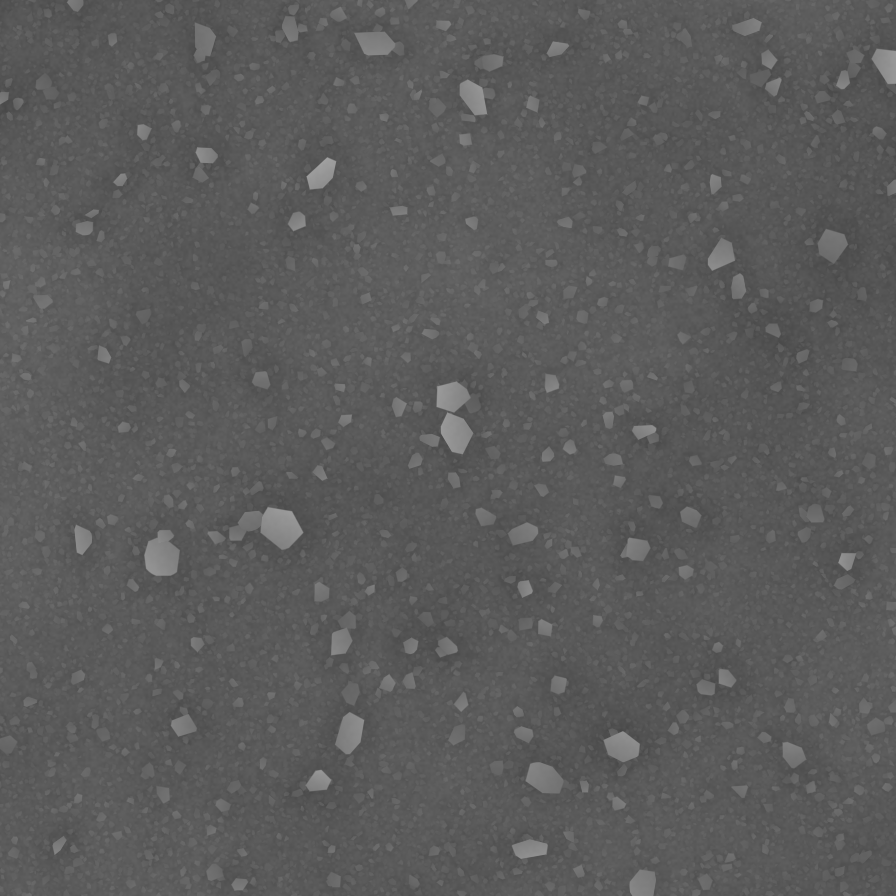
A three.js fragment shader for this texture:

```glsl
// Grey gravelly ground: fine grit scattered with pale, angular stones.
varying vec2 vUv;

float hash(vec2 p) {
  vec3 q = fract(p.xyx * vec3(0.1031, 0.1030, 0.0973));
  q += dot(q, q.yzx + 33.33);
  return fract((q.x + q.y) * q.z);
}

float noise(vec2 p) {
  vec2 i = floor(p), f = fract(p);
  f = f * f * (3.0 - 2.0 * f);
  return mix(mix(hash(i), hash(i + vec2(1.0, 0.0)), f.x),
             mix(hash(i + vec2(0.0, 1.0)), hash(i + vec2(1.0, 1.0)), f.x), f.y);
}

float fbm(vec2 p) {
  float sum = 0.0, weight = 0.5;
  for (int i = 0; i < 5; i++) {
    sum += weight * noise(p);
    p = mat2(1.6, 1.2, -1.2, 1.6) * p + 7.3;
    weight *= 0.5;
  }
  return sum;
}

// Signed distance to a random convex chip with clipped corners.
float chip(vec2 p, vec2 seed, float radius) {
  float spin = 6.2832 * hash(seed + 3.7);
  p = mat2(cos(spin), sin(spin), -sin(spin), cos(spin)) * p;
  p.x *= 1.0 + 0.6 * hash(seed + 8.1);
  float d = length(p) - 1.15 * radius;
  for (int k = 0; k < 6; k++) {
    float side = float(k);
    float angle = 1.0472 * (side + 0.8 * hash(seed + 11.3 + side));
    float reach = radius * mix(0.55, 1.1, hash(seed + 23.9 + side));
    d = max(d, dot(p, vec2(cos(angle), sin(angle))) - reach);
  }
  return d;
}

// Lays one size class of stones on the tone below; radius is in cells.
float stones(float tone, float base, vec2 uv, float cells, float share,
             vec2 radius, vec2 lift, float feather) {
  vec2 p = uv * cells, home = floor(p);
  float top = tone, near = 1.0;
  for (int y = -1; y <= 1; y++) {
    for (int x = -1; x <= 1; x++) {
      vec2 id = home + vec2(float(x), float(y));
      vec2 seed = id + cells * 1.37;
      float clump = 0.4 + 1.2 * noise(id * 0.35 + cells);
      if (hash(seed) > share * clump) continue;

      vec2 q = p - id - vec2(hash(seed + 31.7), hash(seed + 47.2));
      float size = hash(seed + 59.4);
      float r = mix(radius.x, radius.y, size * size);
      float d = chip(q, seed, r);

      // Tilted top face, brighter toward its raised edge
      float rise = mix(hash(seed + 67.8), size, 0.35);
      float angle = 6.2832 * hash(seed + 73.1);
      float tilt = dot(q, vec2(cos(angle), sin(angle))) / r;
      float level = base + mix(lift.x, lift.y, rise * rise) * (1.0 + 0.28 * tilt);

      float cover = 1.0 - smoothstep(-feather, feather, d / cells);
      top = max(top, mix(tone, level, cover));
      near = min(near, d);
    }
  }
  // Soft hollow around the stones
  return top - 0.09 * lift.y * (1.0 - smoothstep(0.0, 0.5, near));
}

void main() {
  // Broad uneven shading of the soil
  float base = 0.362 + 0.085 * (fbm(vUv * 4.5 + 2.0) - 0.48);

  // Dust between the grains
  float tone = base - 0.008 + 0.028 * (noise(vUv * 330.0) - 0.5);
  tone += 0.018 * (noise(vUv * 170.0 + 40.0) - 0.5);

  // Grit, pebbles and stones, from fine to coarse
  tone = stones(tone, base, vUv, 140.0, 0.75, vec2(0.26, 0.55), vec2(0.004, 0.05), 0.0011);
  tone = stones(tone, base, vUv, 72.0, 0.4, vec2(0.24, 0.48), vec2(0.015, 0.085), 0.001);
  tone = stones(tone, base, vUv, 32.0, 0.3, vec2(0.2, 0.38), vec2(0.035, 0.15), 0.001);
  tone = stones(tone, base, vUv, 13.0, 0.27, vec2(0.14, 0.34), vec2(0.1, 0.26), 0.001);

  // Faint grain over everything
  tone += 0.012 * (noise(vUv * 260.0 + 90.0) - 0.5);
  gl_FragColor = vec4(vec3(tone), 1.0);
}
```
